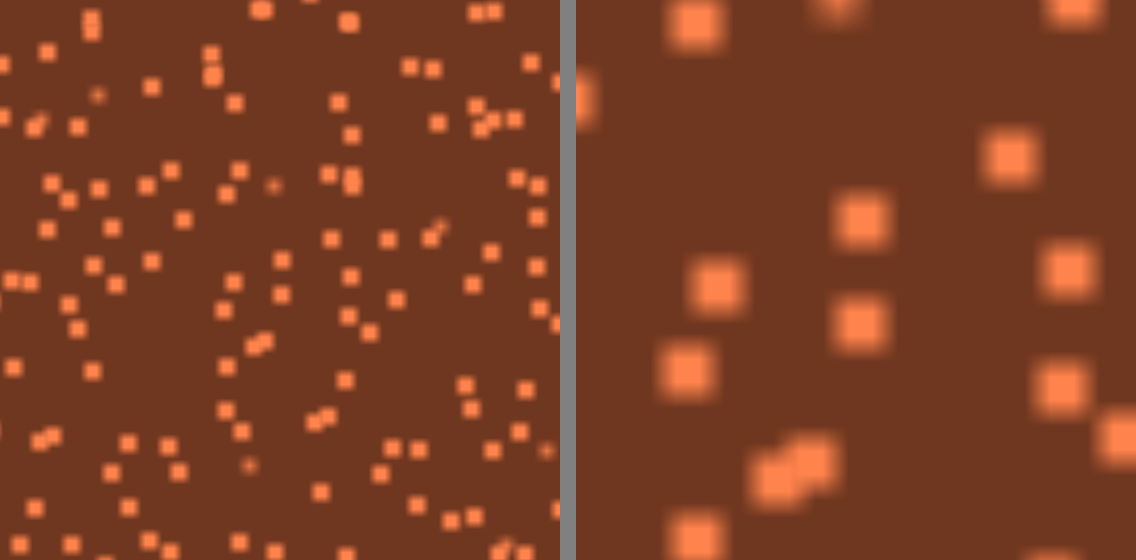
Left, the full canvas; right, a detail of the centre.
Write a WebGL 1 fragment shader that draws this pattern.

```glsl
precision highp float;

uniform vec2 u_resolution;

#define GROUND_COLOR vec3(0.437, 0.214, 0.122)
#define DOT_COLOR    vec3(1.0, 0.512, 0.297)
#define CELLS        10.4    // grid cells across the canvas, one dot each
#define SCATTER      1.6     // spread of a dot around its cell centre, in cells
#define DOT_REACH    0.0222  // half width of a dot, in canvas units
#define DOT_CORE     0.0070  // half width of its flat middle
#define FAINT_SHARE  0.11    // share of dots without a flat middle
#define FAINT_LEVEL  0.88    // peak strength of those dots
#define SEED         17.0

vec3 hash3(vec2 cell) {
  vec3 p = fract(vec3(cell.xyx + SEED) * vec3(0.1031, 0.1030, 0.0973));
  p += dot(p, p.yxz + 33.33);
  return fract((p.xxy + p.yzz) * p.zyx);
}

// Soft square: the product of one linear ramp per axis
float softSquare(vec2 offset, float core) {
  vec2 ramp = clamp((DOT_REACH - abs(offset)) / (DOT_REACH - core), 0.0, 1.0);
  return ramp.x * ramp.y;
}

// Coverage of all nearby dots, layered like translucent paint
float dotCoverage(vec2 uv) {
  vec2 home = floor(uv * CELLS);
  float uncovered = 1.0;
  for (int y = -1; y <= 1; y++) {
    for (int x = -1; x <= 1; x++) {
      vec2 cell = home + vec2(float(x), float(y));
      vec3 rnd = hash3(cell);
      vec2 center = (cell + 0.5 + SCATTER * (rnd.xy - 0.5)) / CELLS;
      float solid = step(FAINT_SHARE, rnd.z);
      float level = mix(FAINT_LEVEL, 1.0, solid);
      uncovered *= 1.0 - level * softSquare(uv - center, DOT_CORE * solid);
    }
  }
  return 1.0 - uncovered;
}

void main() {
  vec2 uv = gl_FragCoord.xy / u_resolution.y;
  gl_FragColor = vec4(mix(GROUND_COLOR, DOT_COLOR, dotCoverage(uv)), 1.0);
}
```
